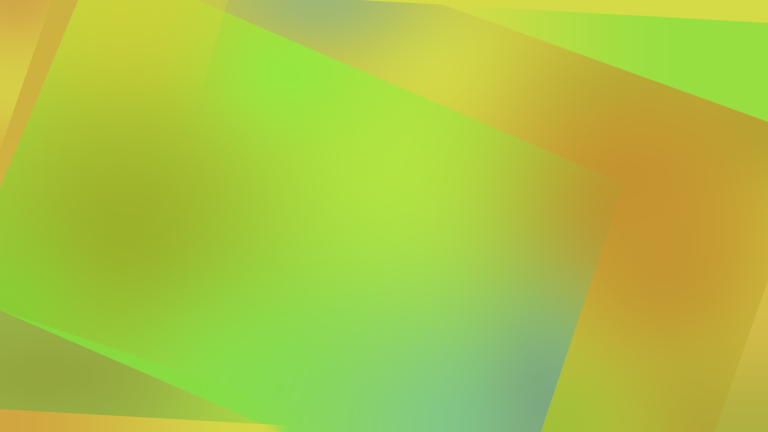
Give the GLSL for this background, as a WebGL 1 fragment shader.

```glsl
precision highp float;

uniform vec2 u_resolution;

// Coverage of the half plane to the left of the direction a -> b.
float leftOf(vec2 p, vec2 a, vec2 b, float softness) {
  vec2 d = normalize(b - a);
  vec2 q = p - a;
  return smoothstep(-softness, softness, d.x * q.y - d.y * q.x);
}

// Blends an elliptical gaussian glow over a colour.
vec3 glow(vec3 base, vec2 p, vec2 center, vec2 radius, vec3 tint) {
  vec2 q = (p - center) / radius;
  return mix(base, tint, exp(-dot(q, q)));
}

// Large green sheet with olive, teal and orange pools.
vec3 mainSheet(vec2 p) {
  vec3 c = vec3(0.62, 0.88, 0.26);
  c = glow(c, p, vec2(0.93, 0.58), vec2(0.36, 0.36), vec3(0.70, 0.91, 0.26));
  c = glow(c, p, vec2(0.28, 0.95), vec2(0.29, 0.40), vec3(0.79, 0.82, 0.22));
  c = glow(c, p, vec2(0.28, 0.43), vec2(0.36, 0.36), vec3(0.62, 0.68, 0.16));
  c = glow(c, p, vec2(0.00, 0.26), vec2(0.20, 0.20), vec3(0.54, 0.80, 0.20));
  c = glow(c, p, vec2(0.62, 0.10), vec2(0.36, 0.25), vec3(0.53, 0.87, 0.28));
  c = glow(c, p, vec2(0.67, 0.83), vec2(0.16, 0.13), vec3(0.60, 0.90, 0.25));
  c = glow(c, p, vec2(1.46, 0.50), vec2(0.30, 0.36), vec3(0.75, 0.58, 0.18));
  c = glow(c, p, vec2(1.08, 0.00), vec2(0.34, 0.30), vec3(0.51, 0.79, 0.53));
  return glow(c, p, vec2(1.27, 0.06), vec2(0.16, 0.24), vec3(0.49, 0.66, 0.50));
}

// Warm band that runs over the top and down the right side.
vec3 warmBand(vec2 p) {
  vec3 c = vec3(0.80, 0.77, 0.25);
  c = glow(c, p, vec2(1.02, 0.84), vec2(0.22, 0.20), vec3(0.83, 0.86, 0.28));
  c = glow(c, p, vec2(0.74, 1.01), vec2(0.24, 0.13), vec3(0.62, 0.72, 0.46));
  c = glow(c, p, vec2(1.50, 0.79), vec2(0.25, 0.15), vec3(0.70, 0.71, 0.22));
  c = glow(c, p, vec2(1.76, 0.70), vec2(0.20, 0.13), vec3(0.70, 0.66, 0.20));
  c = glow(c, p, vec2(1.46, 0.56), vec2(0.28, 0.24), vec3(0.77, 0.57, 0.18));
  c = glow(c, p, vec2(1.54, 0.38), vec2(0.22, 0.26), vec3(0.77, 0.59, 0.19));
  c = glow(c, p, vec2(1.62, 0.00), vec2(0.20, 0.22), vec3(0.70, 0.65, 0.21));
  return glow(c, p, vec2(1.29, 0.00), vec2(0.20, 0.20), vec3(0.64, 0.75, 0.22));
}

// Sheets in the top right and bottom right corners.
vec3 addRightCorners(vec3 c, vec2 p, float soft) {
  vec3 yellow = vec3(0.83, 0.86, 0.28);
  vec3 green = mix(yellow, vec3(0.60, 0.87, 0.25), smoothstep(1.0, 1.58, p.x));
  vec3 corner = mix(vec3(0.69, 0.69, 0.25), vec3(0.83, 0.73, 0.28), smoothstep(0.0, 0.28, p.y));
  c = mix(c, green, leftOf(p, vec2(0.995, 1.0), vec2(1.778, 0.718), soft));
  c = mix(c, yellow, leftOf(p, vec2(0.995, 0.991), vec2(1.778, 0.947), soft));
  return mix(c, corner, leftOf(p, vec2(1.778, 0.352), vec2(1.655, 0.0), soft));
}

// Olive sheet and warm strip in the bottom left corner.
vec3 addBottomLeft(vec3 c, vec2 p, float soft) {
  vec2 hinge = vec2(0.0, 0.282);
  float wedge = leftOf(p, vec2(0.741, 0.032), hinge, soft);
  wedge *= 1.0 - smoothstep(0.3, 0.75, p.x);
  c = mix(c, vec3(0.52, 0.87, 0.25), 0.75 * wedge);

  vec3 olive = mix(vec3(0.60, 0.70, 0.27), vec3(0.66, 0.84, 0.27), smoothstep(0.2, 0.65, p.x));
  olive = glow(olive, p, vec2(0.10, 0.13), vec2(0.24, 0.10), vec3(0.58, 0.65, 0.24));
  c = mix(c, olive, leftOf(p, vec2(0.648, 0.0), hinge, soft));

  vec3 strip = mix(vec3(0.82, 0.65, 0.25), vec3(0.83, 0.85, 0.28), smoothstep(0.0, 0.6, p.x));
  float below = leftOf(p, vec2(0.648, 0.016), vec2(0.0, 0.053), soft);
  return mix(c, strip, below * (1.0 - smoothstep(0.6, 0.68, p.x)));
}

// Orange band and yellow sheet in the top left corner.
vec3 addTopLeft(vec3 c, vec2 p, float soft) {
  vec3 band = mix(vec3(0.83, 0.70, 0.25), vec3(0.80, 0.70, 0.25), p.y);
  vec3 corner = vec3(0.84, 0.82, 0.28);
  corner = glow(corner, p, vec2(0.03, 1.02), vec2(0.16, 0.13), vec3(0.82, 0.65, 0.28));
  corner = glow(corner, p, vec2(0.0, 0.65), vec2(0.10, 0.08), vec3(0.83, 0.72, 0.26));
  c = mix(c, band, leftOf(p, vec2(0.0, 0.565), vec2(0.181, 1.0), soft));
  return mix(c, corner, leftOf(p, vec2(0.0, 0.653), vec2(0.120, 1.0), soft));
}

void main() {
  vec2 p = gl_FragCoord.xy / u_resolution * vec2(16.0 / 9.0, 1.0);
  float soft = 0.8 / u_resolution.y;

  vec3 color = addRightCorners(warmBand(p), p, soft);

  // Main sheet, bounded by its top and right edges.
  float sheet = leftOf(p, vec2(1.574, 0.519), vec2(0.521, 0.972), soft);
  sheet *= leftOf(p, vec2(1.252, 0.0), vec2(1.412, 0.479), soft);
  color = mix(color, mainSheet(p), sheet);

  // Translucent yellow fold that fades downward.
  float fold = leftOf(p, vec2(0.451, 0.745), vec2(0.528, 1.0), soft);
  color = mix(color, vec3(0.82, 0.84, 0.24), 0.4 * fold * smoothstep(0.7, 1.0, p.y));

  color = addBottomLeft(color, p, soft);
  color = addTopLeft(color, p, soft);
  gl_FragColor = vec4(color, 1.0);
}
```
